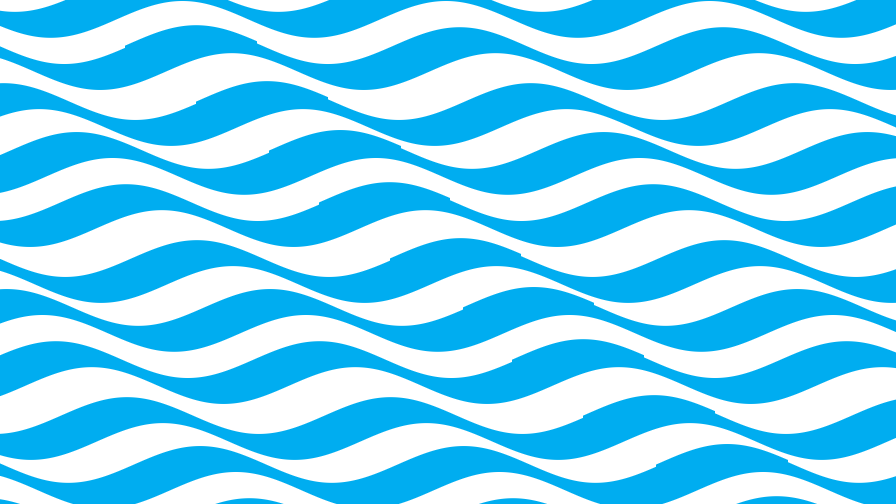
Give the GLSL for this pattern, as a Shadertoy shader.

```glsl
// Blue wave ribbons on white. Each ribbon lies between a sine edge and the same
// edge moved right and down, so it is thin on falling slopes and thick on rising ones.
// Rows step diagonally in groups of three; one diagonal of crests has a stepped seam.

// Lengths are in canvas heights, with y measured down from the top.
const vec3 PAPER = vec3(1.0);
const vec3 BLUE = vec3(0.0, 0.68, 0.94);
const float PERIOD = 0.523;                    // crest to crest along a ribbon
const float AMPLITUDE = 0.0365;
const vec2 FIRST_CREST = vec2(0.389, 0.054);
const vec2 GROUP_STEP = vec2(0.384, 0.3115);   // shift after three rows
const vec2 SECOND_ROW = vec2(0.141, 0.111);    // shifts inside a group
const vec2 THIRD_ROW = vec2(0.286, 0.208);
const vec2 RIBBON_SHIFT = vec2(0.071, 0.0515); // upper edge to lower edge
const vec2 SEAM_SPAN = vec2(-0.141, 0.120);    // stepped part around a crest
const float SEAM_LIFT = 0.004;
const int FIRST_ROW = -3;
const int LAST_ROW = 10;
const float TAU = 6.2831853;

vec2 rowCrest(int row) {
    float group = floor(float(row) / 3.0);
    int member = row - 3 * int(group);
    vec2 shift = member == 0 ? vec2(0.0) : (member == 1 ? SECOND_ROW : THIRD_ROW);
    return FIRST_CREST + group * GROUP_STEP + shift;
}

// Approximate signed distance to a wave edge, positive below it.
float belowWave(vec2 p, vec2 crest) {
    float phase = (p.x - crest.x) * TAU / PERIOD;
    float edge = crest.y + AMPLITUDE * (1.0 - cos(phase));
    float slope = AMPLITUDE * TAU / PERIOD * sin(phase);
    return (p.y - edge) / sqrt(1.0 + slope * slope);
}

// Signed distance to one ribbon, positive inside.
float ribbon(vec2 p, vec2 crest) {
    float along = p.x - crest.x;
    bool onSeam = along > SEAM_SPAN.x && along < SEAM_SPAN.y;
    float upper = belowWave(p, crest) + (onSeam ? SEAM_LIFT : 0.0);
    float lower = belowWave(p, crest + RIBBON_SHIFT);
    return min(upper, -lower);
}

void mainImage(out vec4 fragColor, in vec2 fragCoord) {
    vec2 p = fragCoord / iResolution.y;
    p.y = 1.0 - p.y;

    float inside = -1.0;
    for (int row = FIRST_ROW; row <= LAST_ROW; row++) {
        inside = max(inside, ribbon(p, rowCrest(row)));
    }

    // One pixel of edge smoothing
    float coverage = clamp(0.5 + inside * iResolution.y, 0.0, 1.0);
    fragColor = vec4(mix(PAPER, BLUE, coverage), 1.0);
}
```
